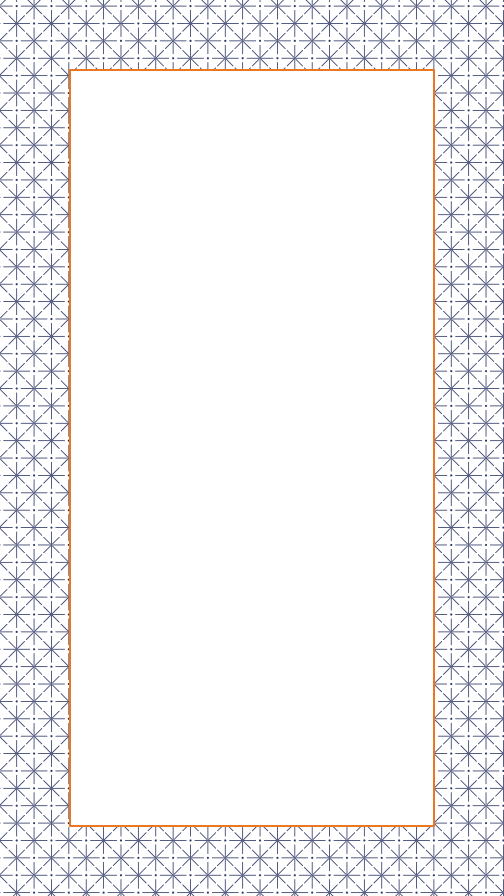
Write a WebGL 1 fragment shader that draws this background.

```glsl
precision highp float;

uniform vec2 u_resolution;

// Lengths are fractions of the canvas width
const vec3 PAPER = vec3(1.0);
const vec3 NAVY = vec3(0.19, 0.22, 0.40);
const vec3 ORANGE = vec3(0.92, 0.46, 0.13);
const float PANEL_INSET = 0.13889;
const float FRAME_HALF_WIDTH = 0.00197;
const vec2 STAR_ORIGIN = vec2(0.0331, 0.0067);
const float STAR_STEP = 0.03449;
const float RAY_HALF_WIDTH = 0.00081;

// Lengths in star steps
const float STRAIGHT_RAY = 0.74;
const float DIAGONAL_RAY = 0.44;
const float DOT_RADIUS = 0.06;

// Share of a pixel covered by a stroke, also when thinner than the pixel
float strokeCoverage(float dist, float halfWidth, float pixel) {
    float upper = min(dist + 0.5 * pixel, halfWidth);
    float lower = max(dist - 0.5 * pixel, -halfWidth);
    return clamp((upper - lower) / pixel, 0.0, 1.0);
}

float boxDistance(vec2 p, vec2 halfSize) {
    vec2 d = abs(p) - halfSize;
    return length(max(d, 0.0)) + min(max(d.x, d.y), 0.0);
}

// Distance to a segment from the star centre to its tip
float rayDistance(vec2 p, vec2 tip) {
    float t = clamp(dot(p, tip) / dot(tip, tip), 0.0, 1.0);
    return length(p - tip * t);
}

// Eight-rayed stars on a checkerboard lattice, with dots in the gaps
float starPattern(vec2 p, float pixel) {
    vec2 q = abs(mod((p - STAR_ORIGIN) / STAR_STEP + 1.0, 2.0) - 1.0);
    if (q.x + q.y > 1.0) q = 1.0 - q;
    if (q.y > q.x) q = q.yx;

    float rays = min(rayDistance(q, vec2(STRAIGHT_RAY, 0.0)),
                     rayDistance(q, vec2(DIAGONAL_RAY)));
    float spot = length(q - vec2(1.0, 0.0));
    float rayInk = strokeCoverage(rays * STAR_STEP, RAY_HALF_WIDTH, pixel);
    float dotInk = strokeCoverage(spot * STAR_STEP, DOT_RADIUS * STAR_STEP, pixel);
    return max(rayInk, dotInk);
}

void main() {
    float pixel = 1.0 / u_resolution.x;
    vec2 p = gl_FragCoord.xy * pixel;
    vec2 center = 0.5 * u_resolution * pixel;
    float panel = boxDistance(p - center, center - PANEL_INSET);

    // Star border around the blank panel
    float outside = clamp(panel / pixel + 0.5, 0.0, 1.0);
    vec3 color = mix(PAPER, NAVY, starPattern(p, pixel) * outside);

    // Thin frame
    color = mix(color, ORANGE, strokeCoverage(abs(panel), FRAME_HALF_WIDTH, pixel));

    gl_FragColor = vec4(color, 1.0);
}
```
